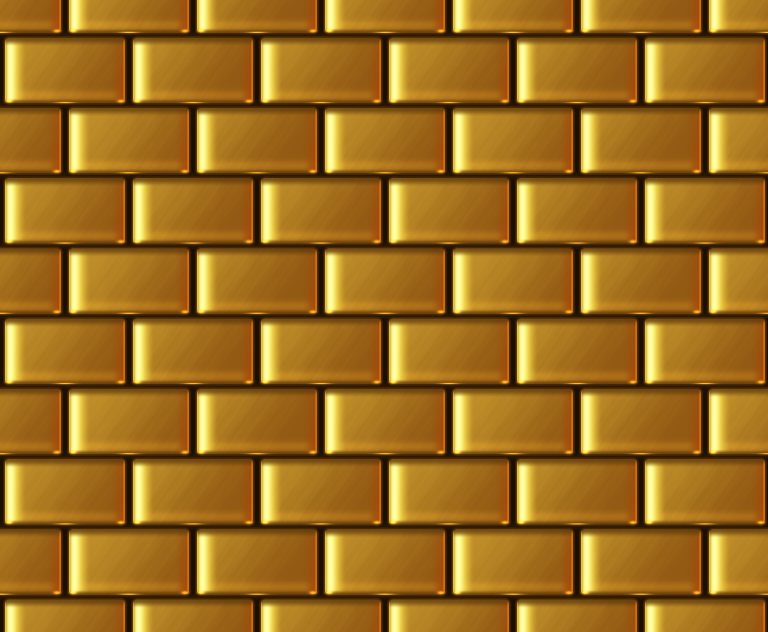
Write a WebGL 1 fragment shader that draws this pattern.

```glsl
precision highp float;
// Polished gold bricks in running bond, with bevelled rims and dark joints.
uniform vec2 u_resolution;

const vec2 GRID = vec2(6.0, 9.0);       // bricks across, courses down
const vec2 CELL = vec2(128.0, 70.2);    // one brick with its joint
const vec2 HALF_BRICK = vec2(60.3, 32.8);
const vec2 ORIGIN = vec2(0.008, 0.503); // offset of the first joint, in cells

const vec3 JOINT = vec3(0.13, 0.07, 0.008);
const vec3 RIM = vec3(0.36, 0.21, 0.03);
const vec3 LIGHT_GOLD = vec3(0.75, 0.56, 0.16);
const vec3 DEEP_GOLD = vec3(0.57, 0.35, 0.075);
const vec3 ORANGE = vec3(0.64, 0.29, 0.04);
const vec3 YELLOW = vec3(0.97, 0.87, 0.28);
const vec3 PALE = vec3(1.0, 1.0, 0.64);

float hash(vec2 p) {
  return fract(sin(dot(p, vec2(127.1, 311.7))) * 437.58);
}

float roundedBox(vec2 p, vec2 halfSize, float radius) {
  vec2 d = abs(p) - halfSize + radius;
  return length(max(d, 0.0)) + min(max(d.x, d.y), 0.0) - radius;
}

// Soft peak of the given half width around zero.
float peak(float x, float width) {
  return exp(-x * x / (width * width));
}

// Faint slanted brushing from layered sines.
float brushing(vec2 p, float seed) {
  float s = p.x * 0.8 + p.y * 0.45 + seed * 40.0;
  return sin(s * 0.31 + sin(p.y * 0.13)) * 0.5
       + sin(s * 0.83 + p.y * 0.11) * 0.3
       + sin(s * 1.7 - p.x * 0.2) * 0.2;
}

vec3 brickFace(vec2 p, float seed) {
  vec2 near = p + HALF_BRICK;  // distance from left and top
  vec2 far = HALF_BRICK - p;   // distance from right and bottom

  // Broad reflection across the face
  float fall = 0.53 + p.x * 0.0068 + p.y * 0.005 + (seed - 0.5) * 0.24;
  fall += 0.05 * brushing(p, seed);
  vec3 color = mix(LIGHT_GOLD, DEEP_GOLD, smoothstep(0.0, 1.0, fall));
  color += vec3(0.10, 0.08, 0.02) * peak(far.y - 8.0, 5.0);

  // Warm right bevel, strongest towards the bottom
  float warm = 1.0 - smoothstep(3.0, 15.0, far.x);
  color = mix(color, ORANGE, warm * (0.65 + p.y * 0.007));

  // Bright left bevel
  float ends = smoothstep(1.0, 9.0, near.y) * smoothstep(0.0, 6.0, far.y);
  float glow = 1.0 - smoothstep(7.0, 22.0, near.x);
  color = mix(color, YELLOW, glow * (0.3 + 0.7 * ends));
  color = mix(color, PALE, peak(near.x - 6.0, 4.2) * ends);

  // Shaded rims
  float top = 1.0 - smoothstep(1.0, 9.0, near.y);
  float bottom = 1.0 - smoothstep(0.5, 5.0, far.y);
  float sides = 1.0 - smoothstep(0.0, 3.5, min(near.x, far.x));
  color = mix(color, RIM, top * 0.72);
  color = mix(color, RIM, bottom * 0.72);
  return mix(color, RIM, sides * 0.6);
}

// Thin glints that catch the outer edge of a brick.
vec3 edgeGlints(vec2 p) {
  vec2 far = HALF_BRICK - p;
  float inRow = smoothstep(-1.0, 6.0, HALF_BRICK.y - abs(p.y));
  float right = peak(far.x - 1.2, 0.9) * inRow * 0.45;
  float left = peak(p.x + HALF_BRICK.x - 0.8, 0.8) * inRow * 0.3;
  float under = peak(far.y - 0.6, 0.8) * peak(p.x, 9.0) * 0.7;
  float corners = peak(far.y - 2.0, 1.6) * peak(abs(p.x) - 56.0, 3.5) * 0.75;
  return vec3(0.85, 0.42, 0.06) * right
       + vec3(0.9, 0.68, 0.14) * (left + under + corners);
}

// Dull sheen in the joints, darkest midway between bricks.
vec3 jointColor(vec2 p, float distance) {
  float sheen = peak(distance - 0.7, 1.0) * 0.55;
  float course = smoothstep(-2.0, 2.0, abs(p.y) - HALF_BRICK.y);
  vec3 base = JOINT * (0.85 + 0.35 * course);
  return base + vec3(0.22, 0.14, 0.02) * sheen;
}

void main() {
  vec2 uv = gl_FragCoord.xy / u_resolution;
  float pixel = GRID.x * CELL.x / u_resolution.x;

  // Courses count from the top; alternate ones shift by half a brick
  vec2 grid = vec2(uv.x, 1.0 - uv.y) * GRID - ORIGIN;
  float course = floor(grid.y);
  grid.x -= 0.5 * mod(course, 2.0);
  vec2 id = floor(grid);
  vec2 p = (fract(grid) - 0.5) * CELL;

  float seed = hash(mod(id, vec2(3.0, 2.0)) + 1.0);
  float distance = roundedBox(p, HALF_BRICK, 4.5);
  float cover = 1.0 - smoothstep(-0.6 * pixel, 0.6 * pixel, distance);

  vec3 color = mix(jointColor(p, distance), brickFace(p, seed), cover);
  color += edgeGlints(p);
  gl_FragColor = vec4(clamp(color, 0.0, 1.0), 1.0);
}
```
